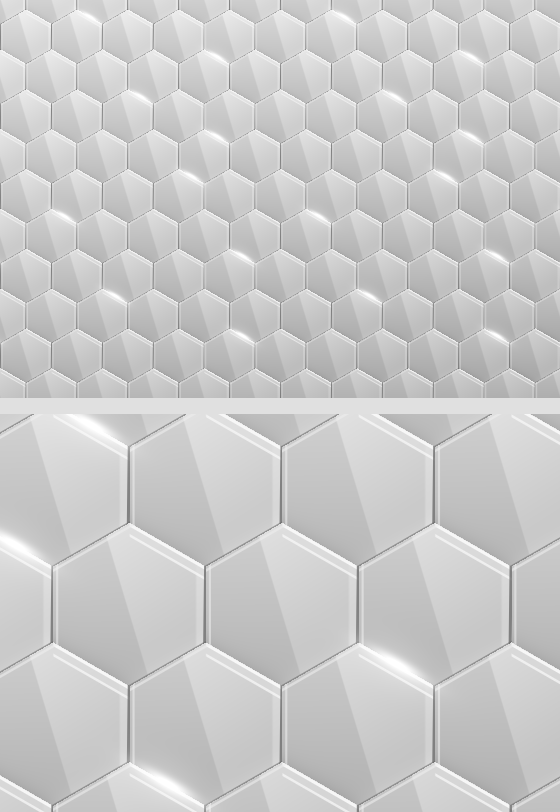
Top, the full canvas; bottom, a detail of the centre.
Write a WebGL 1 fragment shader that draws this pattern.

```glsl
precision highp float;
// Silver glass hexagons with bevelled edges, slanted facets and scattered glints.

uniform vec2 u_resolution;

const float COLUMNS = 11.0;              // one unit is one hexagon width
const float ROW_PITCH = 0.783;
const float RISE = 0.287;                // height of a slanted edge
const float HALF_HEIGHT = 0.535;
const vec2 FIRST_APEX = vec2(0.516, 0.186);

// Distance inward from a slanted edge; side.x and side.y pick the quadrant.
float slantDistance(vec2 q, vec2 side) {
  vec2 s = q * side;
  return (HALF_HEIGHT - s.y - 2.0 * RISE * s.x) / sqrt(1.0 + 4.0 * RISE * RISE);
}

float hexDistance(vec2 q) {
  return min(0.5 - abs(q.x), slantDistance(abs(q), vec2(1.0)));
}

// Offset from the nearest centre of a lattice with doubled row pitch.
vec2 latticeOffset(vec2 p, vec2 origin) {
  vec2 period = vec2(1.0, 2.0 * ROW_PITCH);
  return mod(p - origin + 0.5 * period, period) - 0.5 * period;
}

vec2 hexOffset(vec2 p) {
  vec2 center = FIRST_APEX + vec2(0.0, HALF_HEIGHT);
  vec2 a = latticeOffset(p, center);
  vec2 b = latticeOffset(p, center + vec2(0.5, ROW_PITCH));
  return hexDistance(a) > hexDistance(b) ? a : b;
}

// Antialiased line that keeps its weight when thinner than a pixel.
float line(float d, float width, float pixel) {
  float w = max(width, pixel);
  return clamp((0.5 * w - abs(d)) / pixel + 0.5, 0.0, 1.0) * width / w;
}

// One tile in five shines, stepping three columns along on each row.
float isShining(float column, float row) {
  float k = mod(3.0 * row + 1.0, 5.0);
  k -= step(k, 0.5);
  float hit = 1.0 - step(0.5, mod(column - k + 0.25, 5.0));
  return hit * step(row, 8.5);
}

float glint(vec2 d) {
  vec2 along = normalize(vec2(0.5, RISE));
  vec2 e = vec2(dot(d, along), dot(d, vec2(-along.y, along.x)));
  vec2 core = e / vec2(0.22, 0.045);
  vec2 halo = e / vec2(0.32, 0.15);
  return 0.85 * exp(-dot(core, core)) + 0.25 * exp(-dot(halo, halo));
}

float glints(vec2 p) {
  vec2 origin = FIRST_APEX + vec2(0.25, 0.5 * RISE);
  float nearRow = floor((p.y - origin.y) / ROW_PITCH + 0.5);
  float sum = 0.0;
  for (int j = -1; j <= 1; j++) {
    float row = nearRow + float(j);
    float startX = origin.x - 0.5 * mod(row, 2.0);
    float nearColumn = floor(p.x - startX + 0.5);
    for (int i = -1; i <= 1; i++) {
      float column = nearColumn + float(i);
      vec2 center = vec2(startX + column, origin.y + row * ROW_PITCH);
      sum += isShining(column, row) * glint(p - center);
    }
  }
  return sum;
}

float tileShade(vec2 q, float base, float pixel) {
  float upperRight = slantDistance(q, vec2(1.0, -1.0));
  float upperLeft = slantDistance(q, vec2(-1.0, -1.0));
  float lowerRight = slantDistance(q, vec2(1.0, 1.0));
  float lowerLeft = slantDistance(q, vec2(-1.0, 1.0));
  float right = 0.5 - q.x;
  float left = 0.5 + q.x;

  // Face gradient and slanted facet
  float facet = smoothstep(-pixel, pixel, q.x - 0.3 * q.y + 0.02);
  float shade = base - 0.09 * q.y + mix(-0.025, 0.035 - 0.06 * q.x, facet);

  // Soft shade and light along the borders
  shade -= 0.05 * exp(-lowerLeft / 0.045);
  shade += 0.05 * exp(-lowerRight / 0.06);
  shade += 0.05 * (1.0 - smoothstep(0.055, 0.075, right));

  // Raised strip on the upper right
  float upperHalf = smoothstep(-pixel, pixel, q.x);
  float strip = upperHalf * (1.0 - smoothstep(0.07 - pixel, 0.07 + pixel, upperRight));
  shade = mix(shade, base + 0.08, 0.7 * strip);
  shade = mix(shade, 0.98, 0.9 * upperHalf * line(upperRight - 0.012, 0.02, pixel));
  shade = mix(shade, 0.97, 0.75 * upperHalf * line(upperRight - 0.072, 0.016, pixel));

  // Thin light and dark seams
  shade = mix(shade, 0.93, 0.6 * line(upperLeft - 0.022, 0.016, pixel));
  shade = mix(shade, 0.42, 0.6 * line(lowerRight, 0.018, pixel));
  shade = mix(shade, 0.94, 0.55 * line(left - 0.025, 0.014, pixel));
  shade = mix(shade, 0.42, 0.8 * line(right - 0.012 * (0.5 + q.y), 0.02, pixel));
  return shade;
}

void main() {
  float scale = COLUMNS / u_resolution.x;
  vec2 p = vec2(gl_FragCoord.x, u_resolution.y - gl_FragCoord.y) * scale;
  vec2 uv = gl_FragCoord.xy / u_resolution;
  float base = mix(0.73, 0.835, uv.y) - 0.04 * (uv.x - 0.5);
  float shade = tileShade(hexOffset(p), base, scale);
  shade = mix(shade, 1.0, clamp(glints(p), 0.0, 1.0));
  gl_FragColor = vec4(vec3(shade), 1.0);
}
```
